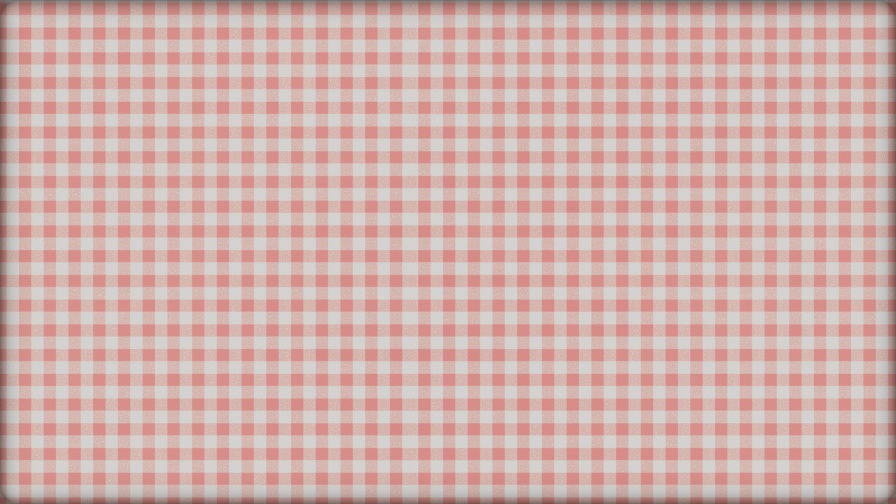
Give the GLSL for this pattern, as a WebGL 1 fragment shader.

```glsl
precision highp float;

uniform vec2 u_resolution;

// Lengths are fractions of the canvas height
const float PERIOD = 0.04907;        // one dark band plus one light band
const float BAND_HALF = 0.01227;
const float LEFT_CENTER = 0.7859;    // a column center left of the seam
const float RIGHT_CENTER = 0.8421;   // a column center right of the seam
const float ROW_CENTER = 0.5405;
const float SEAM_X = 0.8275;
const float THREAD_HALF = 0.0011;
const float THREAD_STRENGTH = 0.28;
const float GRAIN_CELLS = 290.0;
const float GRAIN_STRENGTH = 0.045;
const float EDGE_WEAR = 0.0007;
const float FADE_STRENGTH = 0.012;
const float VIGNETTE_WIDTH = 0.013;
const float VIGNETTE_DEPTH = 0.45;
const float CORNER_RADIUS = 0.04;
const vec3 WHITE_CLOTH = vec3(0.83, 0.825, 0.815);
const vec3 PALE_PINK = vec3(0.838, 0.722, 0.69);
const vec3 DEEP_PINK = vec3(0.845, 0.555, 0.535);

vec2 hash2(vec2 p) {
    vec2 q = vec2(dot(p, vec2(127.1, 311.7)), dot(p, vec2(269.5, 183.3)));
    return fract(sin(q) * 4375.85);
}

// Distance to the nearest scattered point
float cellular(vec2 p) {
    vec2 cell = floor(p);
    vec2 local = fract(p);
    float nearest = 2.0;
    for (int y = -1; y <= 1; y++) {
        for (int x = -1; x <= 1; x++) {
            vec2 offset = vec2(float(x), float(y));
            nearest = min(nearest, length(offset + hash2(cell + offset) - local));
        }
    }
    return nearest;
}

// Signed offset from the nearest band center
float bandOffset(float position, float center) {
    return (fract((position - center) / PERIOD + 0.5) - 0.5) * PERIOD;
}

float stripe(float offset, float halfWidth, float blur) {
    return 1.0 - smoothstep(halfWidth - blur, halfWidth + blur, abs(offset));
}

float roundedInset(vec2 p, vec2 size) {
    vec2 q = abs(p - 0.5 * size) - 0.5 * size + CORNER_RADIUS;
    float outside = length(max(q, 0.0)) + min(max(q.x, q.y), 0.0);
    return max(CORNER_RADIUS - outside, 0.0);
}

void main() {
    vec2 p = gl_FragCoord.xy / u_resolution.y;
    vec2 size = vec2(u_resolution.x / u_resolution.y, 1.0);
    float blur = 0.75 / u_resolution.y;
    float grain = cellular(p * GRAIN_CELLS) - 0.5;

    // Crossing bands, with the columns shifted at the seam
    float rightSide = step(SEAM_X, p.x);
    float center = mix(LEFT_CENTER, RIGHT_CENTER, rightSide);
    float columnOffset = bandOffset(p.x, center);
    float rowOffset = bandOffset(p.y, ROW_CENTER);
    float wear = grain * EDGE_WEAR;
    float column = stripe(columnOffset, BAND_HALF + wear, blur);
    float row = stripe(rowOffset, BAND_HALF + wear, blur);

    // Leave the cloth unprinted in the narrow overlap at the seam
    float seamGap = step(LEFT_CENTER + PERIOD - BAND_HALF - blur, p.x);
    column *= 1.0 - seamGap * (1.0 - rightSide);

    float dye = column + row;
    vec3 color = mix(WHITE_CLOTH, PALE_PINK, min(dye, 1.0));
    color = mix(color, DEEP_PINK, column * row);

    // Pale threads along the lower band edges and the seam
    float thread = stripe(rowOffset + BAND_HALF, THREAD_HALF, blur);
    thread = max(thread, stripe(p.x - SEAM_X, THREAD_HALF, blur));
    color = mix(color, WHITE_CLOTH, thread * THREAD_STRENGTH);

    // Speckle is strongest where a single band shows
    float halfDyed = column + row - 2.0 * column * row;
    vec3 speckle = vec3(0.35, 1.0, 1.0) * GRAIN_STRENGTH;
    color += grain * speckle * (0.25 + 1.25 * halfDyed);

    // Slow fading and small differences between repeats
    vec2 repeatId = floor((p - vec2(center, ROW_CENTER)) / PERIOD + 0.5);
    float fade = 0.5 * sin(p.x * 4.3 + sin(p.y * 5.1)) + hash2(repeatId).x - 0.5;
    color += fade * FADE_STRENGTH * vec3(0.3, 1.0, 1.0) * min(dye, 1.0);

    // Dark rounded border
    float inset = roundedInset(p, size);
    color *= 1.0 - VIGNETTE_DEPTH * exp(-inset / VIGNETTE_WIDTH);

    gl_FragColor = vec4(color, 1.0);
}
```
